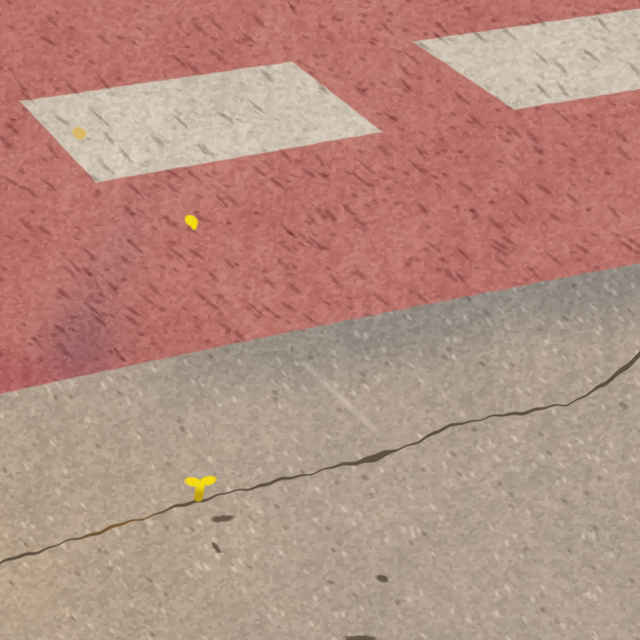
Give the GLSL for this texture, as a WebGL 1 fragment shader.

```glsl
precision highp float;
// Weathered red paving with two pale painted blocks above a bare concrete strip.
// Distance functions place the paint, crack and petals; cellular noise gives
// grain and oriented flecks, and layered sines give the broad mottling.
uniform vec2 u_resolution;

const vec3 RED_DARK = vec3(0.70, 0.415, 0.39);
const vec3 RED_LIGHT = vec3(0.76, 0.495, 0.455);
const vec3 CONCRETE_DARK = vec3(0.63, 0.575, 0.525);
const vec3 CONCRETE_LIGHT = vec3(0.72, 0.65, 0.585);
const vec3 PAINT = vec3(0.80, 0.755, 0.69);
const vec3 STAIN = vec3(0.54, 0.37, 0.39);
const vec3 CRACK = vec3(0.30, 0.25, 0.20);
const vec3 YELLOW = vec3(0.96, 0.86, 0.08);
const float GRAIN = 0.075;
const float RIDGE_ANGLE = -0.72;

float hash(vec2 p) { return fract(sin(dot(p, vec2(127.1, 311.7))) * 43758.545); }

vec2 rotate(vec2 p, float a) {
  float c = cos(a), s = sin(a);
  return vec2(c * p.x + s * p.y, c * p.y - s * p.x);
}

// Nearest cell point: x = distance, y = random value of that cell.
vec2 cells(vec2 p) {
  vec2 base = floor(p), best = vec2(9.0, 0.0);
  for (int j = -1; j <= 1; j++) {
    for (int i = -1; i <= 1; i++) {
      vec2 id = base + vec2(float(i), float(j));
      vec2 site = id + vec2(hash(id), hash(id + 37.3));
      float d = length(p - site);
      if (d < best.x) best = vec2(d, hash(id + 91.7));
    }
  }
  return best;
}

float mottle(vec2 p) {
  float sum = 0.0, amp = 0.5;
  for (int i = 0; i < 4; i++) {
    sum += amp * sin(p.x + 1.7 * sin(p.y * 0.8)) * sin(p.y + 1.3 * sin(p.x * 0.7));
    p = rotate(p, 0.9) * 1.9 + 2.3;
    amp *= 0.6;
  }
  return sum;
}

float flecks(vec2 p, vec2 freq, float angle, float share) {
  vec2 c = cells(rotate(p, angle) * freq);
  return smoothstep(0.42, 0.1, c.x) * step(1.0 - share, c.y);
}

float edgeSide(vec2 p, vec2 a, vec2 b) {
  vec2 e = normalize(b - a);
  return e.x * (p.y - a.y) - e.y * (p.x - a.x);
}

// Corners run clockwise; the result is negative inside.
float quad(vec2 p, vec2 a, vec2 b, vec2 c, vec2 d) {
  return max(max(edgeSide(p, a, b), edgeSide(p, b, c)), max(edgeSide(p, c, d), edgeSide(p, d, a)));
}

float segment(vec2 p, vec2 a, vec2 b) {
  vec2 v = b - a;
  return length(p - a - v * clamp(dot(p - a, v) / dot(v, v), 0.0, 1.0));
}

float blob(vec2 p, vec2 center, vec2 radius, float angle) {
  return (length(rotate(p - center, angle) / radius) - 1.0) * min(radius.x, radius.y);
}

float glow(vec2 p, vec2 center, vec2 radius) {
  vec2 q = (p - center) / radius;
  return exp(-dot(q, q));
}

// Crack height: a line whose slope changes at each bend.
float crackHeight(float x) {
  return 0.12 + 0.317 * x - 0.073 * max(x - 0.306, 0.0) + 0.197 * max(x - 0.605, 0.0)
    - 0.27 * max(x - 0.716, 0.0) + 0.34 * max(x - 0.885, 0.0) + 0.365 * max(x - 0.944, 0.0)
    + 0.0016 * sin(x * 75.0) + 0.001 * sin(x * 190.0);
}

void main() {
  vec2 p = gl_FragCoord.xy / u_resolution;
  float aa = 1.2 / min(u_resolution.x, u_resolution.y);
  float broad = mottle(p * 17.0);
  float fine = mottle(p * 95.0 + 4.0);
  float grain = cells(p * vec2(145.0, 175.0)).y - 0.5;
  vec2 warped = p + 0.004 * vec2(sin(p.y * 61.0), sin(p.x * 53.0 + p.y * 20.0));
  float ragged = 0.0012 * fine + 0.001 * grain;

  // Red surface: stains, diagonal ridges and small pits
  vec3 red = mix(RED_DARK, RED_LIGHT, clamp(0.48 + 0.45 * broad + 0.35 * fine, 0.0, 1.0));
  red = mix(red, STAIN, 0.55 * glow(p, vec2(0.13, 0.46), vec2(0.06, 0.065)));
  red = mix(red, STAIN, 0.25 * glow(rotate(p - vec2(0.17, 0.58), 1.1), vec2(0.0), vec2(0.13, 0.04)));
  red -= vec3(0.03, 0.055, 0.035) * glow(p, vec2(0.04, 0.41), vec2(0.2, 0.05));
  float ridges = flecks(warped, vec2(19.0, 85.0), RIDGE_ANGLE, 0.2);
  float pits = flecks(warped, vec2(50.0, 95.0), -0.35, 0.16);
  red -= vec3(0.15, 0.13, 0.11) * (0.75 * ridges + 0.65 * pits);

  // Concrete: grey band beside the border, warmer lower left, pale chips
  float border = 0.385 + 0.204 * p.x + 0.015 * p.x * (1.0 - p.x);
  float below = border - p.y;
  vec3 ground = mix(CONCRETE_DARK, CONCRETE_LIGHT, clamp(0.6 + 0.3 * broad + 0.3 * fine, 0.0, 1.0));
  float band = smoothstep(0.13, 0.02, below) * smoothstep(0.1, 0.55, p.x);
  ground -= vec3(0.105, 0.075, 0.05) * band;
  ground += vec3(0.02, 0.005, -0.025) * glow(p, vec2(0.0, 0.1), vec2(0.4, 0.25));
  ground += 0.09 * flecks(warped, vec2(45.0, 90.0), -0.9, 0.12);
  ground -= 0.10 * flecks(warped + 3.1, vec2(50.0, 85.0), -0.7, 0.08);
  float scratch = segment(p, vec2(0.475, 0.433), vec2(0.585, 0.33));
  ground += 0.075 * smoothstep(0.008, 0.0, scratch + 2.0 * ragged);
  vec3 color = mix(ground, red, smoothstep(-aa, aa, -below + ragged));

  // Painted blocks
  float left = quad(p, vec2(0.031, 0.842), vec2(0.456, 0.904), vec2(0.598, 0.794), vec2(0.15, 0.715));
  float right = quad(p, vec2(0.645, 0.935), vec2(1.2, 1.016), vec2(1.2, 0.893), vec2(0.803, 0.829));
  vec3 paint = PAINT + 0.035 * broad + 0.025 * fine - 0.14 * ridges - 0.07 * pits;
  color = mix(color, paint, smoothstep(aa, -aa, min(left, right) + ragged));
  color += GRAIN * grain;

  // Crack with wider gaps, then loose debris
  float width = 0.0011 + 0.004 * glow(p, vec2(0.59, 0.287), vec2(0.022, 0.05))
    + 0.003 * smoothstep(0.92, 1.0, p.x) + 0.0007 * sin(p.x * 48.0);
  float crack = abs(p.y - crackHeight(p.x)) * 0.93 - width;
  vec3 gap = mix(CRACK, vec3(0.43, 0.29, 0.12), glow(p, vec2(0.19, 0.185), vec2(0.07)));
  color = mix(color, gap, 0.82 * smoothstep(0.0022, -0.0008, crack));
  float debris = min(blob(p, vec2(0.349, 0.19), vec2(0.019, 0.005), 0.15), blob(p, vec2(0.597, 0.096), vec2(0.010, 0.005), -0.3));
  debris = min(debris, min(blob(p, vec2(0.337, 0.145), vec2(0.009, 0.003), -0.9), blob(p, vec2(0.562, 0.002), vec2(0.025, 0.005), 0.0)));
  color = mix(color, CRACK, 0.75 * smoothstep(0.002, -0.002, debris + ragged));

  // Yellow petals and the flower resting on the crack
  float petals = min(blob(p, vec2(0.299, 0.655), vec2(0.011, 0.008), -0.6), blob(p, vec2(0.303, 0.648), vec2(0.005, 0.007), 0.0));
  float flower = min(blob(p, vec2(0.302, 0.247), vec2(0.013, 0.007), -0.2), blob(p, vec2(0.325, 0.249), vec2(0.013, 0.007), 0.2));
  flower = min(flower, segment(p, vec2(0.313, 0.241), vec2(0.31, 0.223)) - 0.007);
  vec3 petal = YELLOW - vec3(0.22, 0.24, 0.0) * smoothstep(0.243, 0.225, p.y);
  color = mix(color, petal, smoothstep(aa, -aa, min(petals, flower)));
  float faded = blob(p, vec2(0.124, 0.792), vec2(0.011, 0.009), -0.5);
  color = mix(color, vec3(0.86, 0.72, 0.36), 0.85 * smoothstep(0.002, -0.002, faded));
  gl_FragColor = vec4(clamp(color, 0.0, 1.0), 1.0);
}
```
